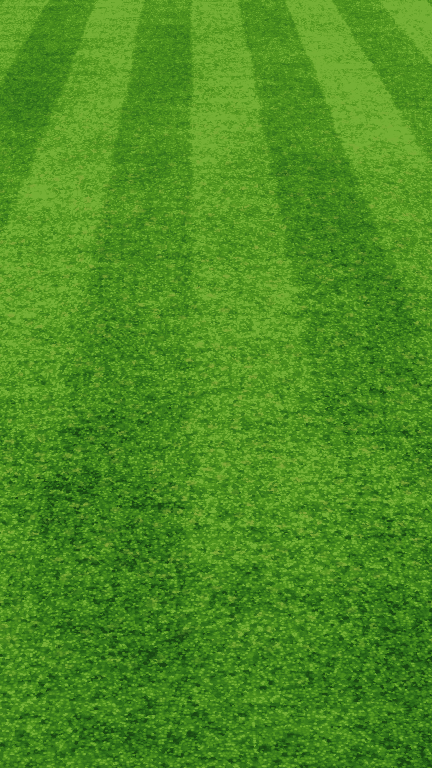
Write a Shadertoy shader that draws this texture.

```glsl
const vec2 VANISH = vec2(0.443, 1.306);  // where the mown lanes converge
const float LANE_WIDTH = 0.356;          // lane width per unit of depth
const float LANE_SOFTNESS = 0.13;
const float LANE_FAR = 0.14;             // lane contrast far away and close by
const float LANE_NEAR = 0.045;
const float BASE_TONE = 0.63;
const float DEPTH_TONE = 0.42;           // far grass is lighter than near grass
const float PATCH_TONE = 0.13;
const float BLADE_SCALE = 470.0;
const float BLADE_TONE = 0.75;
const float SHADOW_TONE = 0.40;
const float TUFT_TONE = 0.55;
const float CLUMP_TONE = 0.22;
const float STREAK_TONE = 0.22;
const float STRAW_AMOUNT = 0.60;
const vec3 STRAW = vec3(0.55, 0.64, 0.24);
const vec3 GREENS[6] = vec3[6](
    vec3(0.10, 0.28, 0.07), vec3(0.16, 0.40, 0.09), vec3(0.22, 0.47, 0.11),
    vec3(0.28, 0.54, 0.11), vec3(0.34, 0.60, 0.13), vec3(0.46, 0.69, 0.21));

vec3 hash3(vec2 p) {
    vec3 h = fract(p.xyx * vec3(0.1031, 0.1030, 0.0973));
    h += dot(h, h.yxz + 33.33);
    return fract((h.xxy + h.yzz) * h.zyx);
}

// Cellular noise: x = distance to the nearest point, y = random value of its cell
vec2 cellular(vec2 p) {
    vec2 cell = floor(p), f = fract(p);
    vec2 nearest = vec2(8.0, 0.0);
    for (int j = -1; j <= 1; j++) {
        for (int i = -1; i <= 1; i++) {
            vec2 offset = vec2(i, j);
            vec3 h = hash3(cell + offset + 700.0);
            float dist = length(offset + h.xy - f);
            if (dist < nearest.x) nearest = vec2(dist, h.z);
        }
    }
    return nearest;
}

// Random light and dark spots that fade out towards their cell borders
float spots(vec2 noise) {
    return (noise.y - 0.5) * smoothstep(0.95, 0.15, noise.x);
}

// Broad uneven growth from layered, warped sines
float patches(vec2 p) {
    float sum = 0.0, amplitude = 0.6;
    for (int i = 0; i < 5; i++) {
        p += 0.4 * sin(p.yx * 1.7 + float(i));
        sum += amplitude * sin(p.x + 1.3) * sin(p.y + 0.6);
        p = mat2(1.4, 0.9, -0.9, 1.4) * p;
        amplitude *= 0.75;
    }
    return sum;
}

vec3 grassRamp(float tone) {
    float s = clamp(tone, 0.0, 1.0) * 5.0;
    int i = min(int(s), 4);
    return mix(GREENS[i], GREENS[i + 1], s - float(i));
}

void mainImage(out vec4 fragColor, in vec2 fragCoord) {
    vec2 uv = fragCoord / iResolution.xy;
    float aspect = iResolution.x / iResolution.y;
    float depth = VANISH.y - uv.y;
    float nearness = 1.0 - uv.y;

    // Turf coordinates that shrink gently with distance
    float scale = depth + 0.5;
    vec2 turf = BLADE_SCALE * vec2((uv.x - VANISH.x) * aspect / scale, log(scale));

    // Alternating mown lanes, blurred where the grass is close
    float lane = (uv.x - VANISH.x) / (LANE_WIDTH * depth);
    lane += 0.012 * sin(uv.y * 47.0) + 0.01 * sin(uv.y * 113.0 + lane);
    float soft = LANE_SOFTNESS + 0.35 * nearness * nearness;
    float mown = smoothstep(-soft, soft, sin(lane * 3.14159));
    float contrast = mix(LANE_FAR, LANE_NEAR, smoothstep(0.1, 0.8, nearness));

    // Blades, tufts, clumps and sideways streaks
    vec2 blade = cellular(turf * vec2(0.85, 1.25));
    vec2 tuft = cellular(turf * vec2(0.36, 0.62) + 37.0);
    vec2 clump = cellular(turf * vec2(0.17, 0.34));
    vec2 streak = cellular(turf * vec2(0.035, 0.27) + 71.0);
    float grain = BLADE_TONE * spots(blade) + SHADOW_TONE * (0.45 - blade.x)
                + TUFT_TONE * spots(tuft) + CLUMP_TONE * (0.45 - clump.x);

    float tone = BASE_TONE + DEPTH_TONE * (uv.y - 0.5);
    tone += contrast * (2.0 * mown - 1.0);
    tone += PATCH_TONE * patches(vec2(uv.x * 4.0, uv.y * 11.0));
    tone += grain * mix(0.5, 1.1, smoothstep(0.0, 0.7, nearness));
    tone += STREAK_TONE * spots(streak);

    // Dry tips, most visible across the middle distance
    float middle = smoothstep(0.0, 0.3, uv.y) * smoothstep(1.0, 0.7, uv.y);
    float dry = smoothstep(0.65, 0.95, clump.y) * smoothstep(0.6, 0.15, clump.x);
    vec3 color = mix(grassRamp(tone), STRAW, STRAW_AMOUNT * dry * middle * blade.y);

    fragColor = vec4(color, 1.0);
}
```
